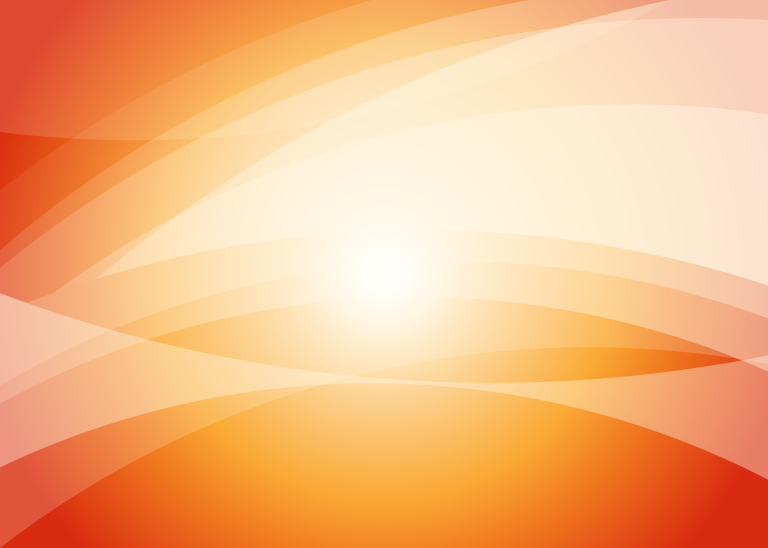
This background is drawn by a Shadertoy shader. Its source:

```glsl
// Translucent cream crescents sweeping over a glowing orange and red radial gradient.

const float HEIGHT = 0.714;               // canvas height in canvas widths
const vec2 GLOW_CENTRE = vec2(0.5, 0.362);

const vec3 WHITE  = vec3(1.00, 1.00, 0.99);
const vec3 IVORY  = vec3(1.00, 0.95, 0.85);
const vec3 PEACH  = vec3(0.99, 0.82, 0.56);
const vec3 AMBER  = vec3(0.98, 0.66, 0.20);
const vec3 ORANGE = vec3(0.94, 0.46, 0.12);
const vec3 RED    = vec3(0.85, 0.17, 0.06);
const vec3 CREAM  = vec3(1.00, 0.97, 0.90);

// Radial gradient from the white core to the red corners
vec3 radialGlow(float d) {
    vec3 col = mix(WHITE, IVORY, smoothstep(0.0, 0.071, d));
    col = mix(col, PEACH, clamp((d - 0.071) / 0.10, 0.0, 1.0));
    col = mix(col, AMBER, clamp((d - 0.171) / 0.129, 0.0, 1.0));
    col = mix(col, ORANGE, clamp((d - 0.30) / 0.092, 0.0, 1.0));
    return mix(col, RED, clamp((d - 0.392) / 0.143, 0.0, 1.0));
}

// Centre of the circle through three points
vec2 circleCentre(vec2 a, vec2 b, vec2 c) {
    vec2 u = b - a, v = c - a;
    float uu = dot(u, u), vv = dot(v, v);
    return a + vec2(v.y * uu - u.y * vv, u.x * vv - v.x * uu)
             / (2.0 * (u.x * v.y - u.y * v.x));
}

// Smooth coverage of the disc whose rim passes through a, b and c
float disc(vec2 p, vec2 a, vec2 b, vec2 c) {
    vec2 centre = circleCentre(a, b, c);
    float d = length(p - centre) - length(a - centre);
    return clamp(0.5 - d * iResolution.x, 0.0, 1.0);
}

// Light let through by a translucent layer
float veil(float coverage, float opacity) {
    return 1.0 - coverage * opacity;
}

void mainImage(out vec4 fragColor, in vec2 fragCoord) {
    vec2 p = fragCoord / iResolution.xy * vec2(1.0, HEIGHT);

    // Outer rims of the upper sweep, from the outermost inward
    float rimA = disc(p, vec2(0.0, 0.466), vec2(0.260, 0.628), vec2(0.484, 0.714));
    float rimB = disc(p, vec2(0.0, 0.388), vec2(0.202, 0.534), vec2(0.690, 0.714));
    float rimC = disc(p, vec2(0.0, 0.365), vec2(0.456, 0.616), vec2(1.0, 0.688));
    float rimD = disc(p, vec2(0.0, 0.232), vec2(0.423, 0.553), vec2(0.872, 0.714));
    float rimE = disc(p, vec2(0.0, 0.277), vec2(0.456, 0.525), vec2(1.0, 0.565));

    // Inner rims where the crescents end
    float innerHigh = disc(p, vec2(0.130, 0.352), vec2(0.521, 0.414), vec2(1.0, 0.342));
    float innerMid  = disc(p, vec2(0.150, 0.286), vec2(0.521, 0.371), vec2(1.0, 0.299));
    float innerLow  = disc(p, vec2(0.182, 0.268), vec2(0.495, 0.326), vec2(1.0, 0.230));

    // Hanging bowls and lower hills
    float topBowl  = disc(p, vec2(0.0, 0.542), vec2(0.423, 0.553), vec2(0.872, 0.714));
    float lowBowl  = disc(p, vec2(0.0, 0.332), vec2(0.462, 0.224), vec2(1.0, 0.251));
    float wideHill = disc(p, vec2(0.0, 0.105), vec2(0.521, 0.214), vec2(1.0, 0.089));
    float sideHill = disc(p, vec2(0.0), vec2(0.462, 0.224), vec2(0.957, 0.247));

    // Crescents grow fainter toward the left
    float strength = mix(0.45, 1.0, smoothstep(0.0, 0.5, p.x));
    float through = veil(rimA * (1.0 - innerLow), 0.15 * strength);
    through *= veil(rimB * (1.0 - innerLow), 0.30 * strength);
    through *= veil(rimC * (1.0 - innerMid), 0.35 * strength);
    through *= veil(rimD * (1.0 - innerHigh), 0.50 * strength);
    through *= veil(rimE * (1.0 - innerHigh), 0.45 * strength);
    through *= veil(topBowl, 0.15);
    through *= veil((1.0 - lowBowl) * (1.0 - wideHill), 0.40);
    through *= veil((1.0 - sideHill) * max(innerHigh, 1.0 - lowBowl), 0.20);

    // Veils over the gradient, then the bright core
    float d = length(p - GLOW_CENTRE);
    vec3 col = mix(CREAM, radialGlow(d), through);
    col = mix(col, WHITE, 0.8 * exp(-d * d / 0.004));
    fragColor = vec4(col, 1.0);
}
```
